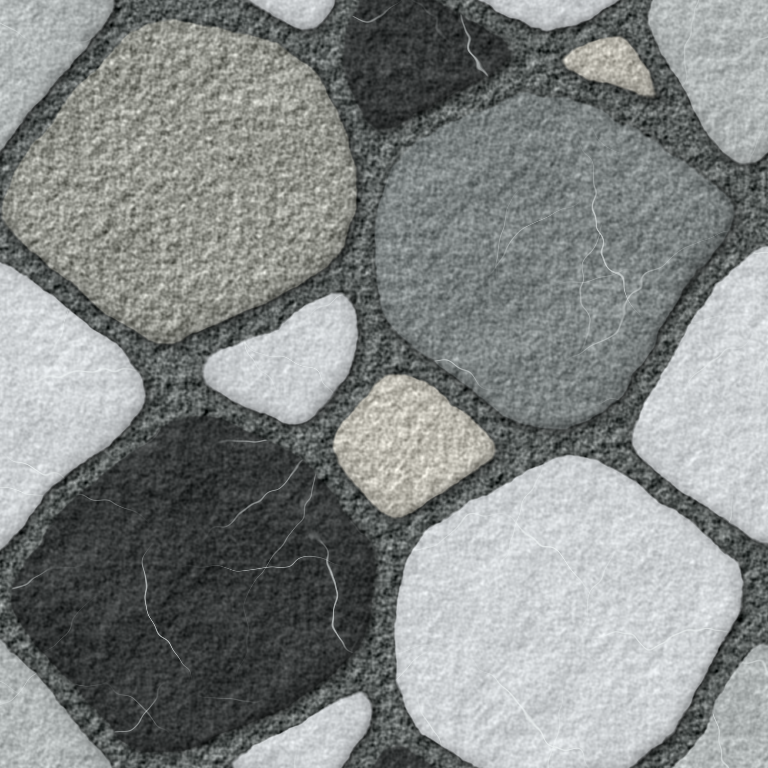
Write a three.js fragment shader that draws this texture.

```glsl
// Flagstone paving: large, medium and small stones set in rough dark mortar.
// A power diagram with rounded corners shapes the stones; gradient noise adds
// grain and relief, and warped line families add thin mineral veins.

varying vec2 vUv;

const float LARGE = 0.22;         // site radii of the power diagram
const float MEDIUM = 0.17;
const float SMALL = 0.09;
const float ABSENT = -9.0;        // weight of an unused site
const float JITTER = 0.035;
const float CORNER = 65.0;        // higher is more angular
const float JOINT = 0.015;        // half width of the mortar
const float SOFT = 0.0018;        // edge smoothing
const float VEIN_WIDTH = 0.0017;
const vec2 LIGHT = vec2(-0.6, 0.8);
const vec3 MORTAR = vec3(0.36, 0.38, 0.375);
const vec3 VEIN = vec3(0.86, 0.88, 0.88);

vec2 hash2(vec2 p) {
  vec3 q = fract(p.xyx * vec3(0.1031, 0.1030, 0.0973));
  q += dot(q, q.yzx + 33.33);
  return fract((q.xx + q.yz) * q.zy);
}

float corner(vec2 cell, vec2 f, vec2 o) {
  return dot(hash2(cell + o) * 2.0 - 1.0, f - o);
}

float gradientNoise(vec2 p) {
  vec2 i = floor(p), f = fract(p);
  vec2 u = f * f * f * (f * (f * 6.0 - 15.0) + 10.0);
  return mix(mix(corner(i, f, vec2(0.0)), corner(i, f, vec2(1.0, 0.0)), u.x),
             mix(corner(i, f, vec2(0.0, 1.0)), corner(i, f, vec2(1.0)), u.x), u.y);
}

float fbm(vec2 p) {
  float sum = 0.0, amp = 1.0;
  for (int i = 0; i < 4; i++) {
    sum += amp * gradientNoise(p);
    p = p * 2.03 + 17.3;
    amp *= 0.55;
  }
  return sum;
}

// Lit slope of a noise surface
float relief(vec2 p) {
  return gradientNoise(p + LIGHT * 0.3) - gradientNoise(p - LIGHT * 0.3);
}

// Stone site: centre, weight, kind. Repeats every two cells.
vec4 site(vec2 cell, int k) {
  vec2 odd = mod(cell, 2.0);
  vec2 c = cell * 0.5 + (hash2(odd * 7.0 + float(k) * 3.0 + 5.0) - 0.5) * JITTER;
  if (k == 0) return vec4(c + 0.25 + odd.x * vec2(-0.04, -0.09), LARGE * LARGE, odd.x + 2.0 * odd.y);
  if (k == 3) return vec4(c + vec2(0.3, 0.41), odd.x * odd.y > 0.5 ? SMALL * SMALL : ABSENT, 5.0);
  if (odd.x < 0.5) return vec4(c - vec2(0.0, 0.03), k == 1 ? MEDIUM * MEDIUM : ABSENT, mix(4.0, 1.0, odd.y));
  float side = k == 1 ? 1.0 : -1.0;
  return vec4(c + vec2(-0.04, -0.02) + side * vec2(-0.09, 0.07), SMALL * SMALL, k == 1 ? 1.0 : 5.0 * odd.y);
}

// Stone colour, with grain strength in alpha
vec4 stoneKind(float kind) {
  if (kind < 0.5) return vec4(0.205, 0.215, 0.215, 0.16);  // black marble
  if (kind < 1.5) return vec4(0.805, 0.820, 0.830, 0.14);  // pale limestone
  if (kind < 2.5) return vec4(0.580, 0.585, 0.555, 0.34);  // taupe granite
  if (kind < 3.5) return vec4(0.480, 0.505, 0.505, 0.22);  // slate
  if (kind < 4.5) return vec4(0.690, 0.710, 0.710, 0.17);  // grey limestone
  return vec4(0.740, 0.730, 0.690, 0.28);                  // beige sandstone
}

// Thin broken lines in several directions
float veins(vec2 p) {
  vec2 bend = vec2(fbm(p * 5.0), fbm(p * 5.0 + 31.0)) * 0.055;
  float sum = 0.0;
  for (int i = 0; i < 5; i++) {
    float n = float(i), angle = 0.35 + n * 0.62, freq = 4.5 + n * 0.8;
    float u = dot(p + bend, vec2(cos(angle), sin(angle))) * freq + n * 0.37;
    float d = abs(fract(u) - 0.5) / freq;
    float broken = smoothstep(0.02, 0.3, gradientNoise(p * 5.0 + n * 19.0));
    sum += broken * (1.0 - smoothstep(0.0, VEIN_WIDTH, d)) * (1.0 - 0.12 * n);
    sum += broken * 0.12 * exp(-d * 220.0);
  }
  return min(sum, 1.0);
}

void main() {
  vec2 p = vUv;
  vec2 q = p + 0.038 * vec2(gradientNoise(p * 5.0), gradientNoise(p * 5.0 + 40.0))
             + 0.007 * vec2(fbm(p * 19.0), fbm(p * 19.0 + 60.0));
  vec2 base = floor(q * 2.0);

  // Owning stone
  vec4 stone = vec4(0.0);
  float best = 1e5;
  for (int n = 0; n < 36; n++) {
    int g = n / 4;
    vec4 s = site(base + vec2(float(g - g / 3 * 3), float(g / 3)) - 1.0, n - g * 4);
    float power = dot(q - s.xy, q - s.xy) - s.z;
    if (power < best) { best = power; stone = s; }
  }

  // Rounded distance to the joint, and outward direction
  float total = 1e-6;
  vec2 outward = vec2(0.0);
  for (int n = 0; n < 36; n++) {
    int g = n / 4;
    vec4 s = site(base + vec2(float(g - g / 3 * 3), float(g / 3)) - 1.0, n - g * 4);
    vec2 across = s.xy - stone.xy;
    float span = length(across);
    if (span < 1e-4) continue;
    float gap = (dot(q - s.xy, q - s.xy) - s.z - best) / (2.0 * span);
    float weight = exp(-CORNER * gap);
    total += weight;
    outward += weight * across / span;
  }
  float inside = -log(total) / CORNER - JOINT;
  float facing = dot(outward / total, LIGHT);

  // Grain shared by stone and mortar
  float fine = gradientNoise(p * 230.0) + 0.8 * gradientNoise(p * 125.0 + 9.0);
  float pits = relief(p * 150.0) + relief(p * 62.0);

  // Stone surface
  vec4 kind = stoneKind(stone.w);
  vec2 local = p + stone.xy * 3.0;
  float cloud = fbm(local * vec2(6.0, 11.0));
  vec3 color = kind.rgb + kind.a * (0.65 * fine + 0.6 * pits) + 0.055 * cloud;
  color += 0.045 * relief(local * 17.0 + cloud);
  bool veined = stone.w < 1.5 || (stone.w > 2.5 && stone.w < 4.5);
  if (veined) color = mix(color, VEIN + 0.08 * step(0.7, kind.r), 0.68 * veins(local));

  // Worn, lit rim
  float rim = exp(-max(inside, 0.0) / 0.008);
  color *= 1.0 + rim * (0.16 * facing - 0.16);

  // Mortar with contact shadow
  vec3 mortar = MORTAR + 0.24 * fine + 0.24 * pits + 0.07 * fbm(p * 24.0);
  float contact = exp(min(inside, 0.0) / 0.006);
  mortar *= 1.0 - contact * (0.38 - 0.24 * facing);

  color = mix(mortar, color, smoothstep(-SOFT, SOFT, inside));
  gl_FragColor = vec4(clamp(color, 0.0, 1.0), 1.0);
}
```
